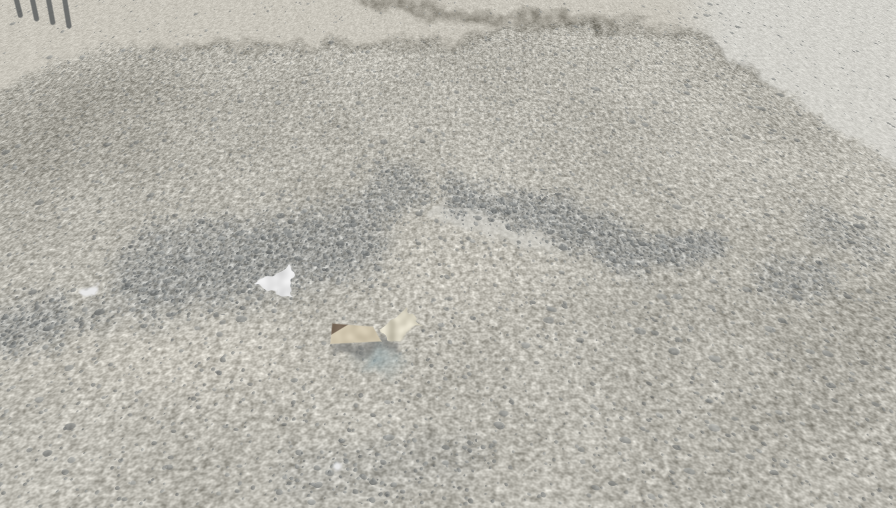
A WebGL 2 fragment shader for this texture:

```glsl
#version 300 es
precision highp float;
// Worn pale asphalt seen at a slant, with bands of loose gravel and scraps of litter.
// Gradient noise makes the grain, jittered cells the stones, soft strokes the beds.
uniform vec2 u_resolution;
out vec4 fragColor;

const vec3 ASPHALT = vec3(0.725, 0.715, 0.68);
const vec3 CONCRETE = vec3(0.83, 0.825, 0.8);
const vec3 DUST = vec3(0.79, 0.775, 0.735);
const vec3 GRAVEL = vec3(0.6, 0.605, 0.595);
const vec3 STONE_DARK = vec3(0.36, 0.37, 0.37);
const vec3 STONE_LIGHT = vec3(0.74, 0.75, 0.74);

// Outline of the worn patch, left to right
const vec2 EDGE[10] = vec2[10](
  vec2(-0.1, 0.79), vec2(0.2, 0.905), vec2(0.55, 0.91), vec2(0.92, 0.912), vec2(0.98, 0.942),
  vec2(1.2, 0.954), vec2(1.38, 0.938), vec2(1.47, 0.86), vec2(1.6, 0.78), vec2(1.9, 0.58));

// Gravel strokes: start and end, then width and strength
const vec4 STROKE[11] = vec4[11](
  vec4(0.3, 0.45, 0.68, 0.52), vec4(0.31, 0.51, 0.46, 0.53), vec4(0.67, 0.54, 0.79, 0.63),
  vec4(-0.05, 0.34, 0.1, 0.37), vec4(0.12, 0.36, 0.32, 0.42), vec4(0.91, 0.61, 1.1, 0.57),
  vec4(1.1, 0.57, 1.25, 0.5), vec4(1.25, 0.5, 1.4, 0.515), vec4(1.53, 0.455, 1.61, 0.445),
  vec4(1.61, 0.565, 1.72, 0.52), vec4(0.6, 0.06, 0.9, 0.1));
const vec2 WEIGHT[11] = vec2[11](
  vec2(0.12, 1), vec2(0.07, 0.8), vec2(0.075, 0.8), vec2(0.075, 0.9), vec2(0.05, 0.5), vec2(0.058, 1),
  vec2(0.07, 1), vec2(0.05, 1), vec2(0.06, 0.6), vec2(0.055, 0.5), vec2(0.09, 0.3));

vec2 hash2(vec2 p) {
  vec3 q = fract(p.xyx * vec3(0.1031, 0.103, 0.0973));
  q += dot(q, q.yzx + 33.33);
  return fract((q.xx + q.yz) * q.zy);
}

float corner(vec2 i, vec2 f, vec2 c) {
  float angle = 6.2832 * hash2(i + c).x;
  return dot(vec2(cos(angle), sin(angle)), f - c);
}

float noise(vec2 p) {
  vec2 i = floor(p), f = fract(p), u = f * f * (3.0 - 2.0 * f);
  return 1.4 * mix(mix(corner(i, f, vec2(0)), corner(i, f, vec2(1, 0)), u.x),
    mix(corner(i, f, vec2(0, 1)), corner(i, f, vec2(1)), u.x), u.y);
}

float segment(vec2 p, vec2 a, vec2 b) {
  vec2 v = b - a;
  return length(p - a - v * clamp(dot(p - a, v) / dot(v, v), 0.0, 1.0));
}

float soft(float d, float width) { return 1.0 - smoothstep(0.2 * width, width, d); }

float blob(vec2 p, vec2 c, vec2 r) { p = (p - c) / r; return exp(-dot(p, p)); }

float side(vec2 p, vec2 a, vec2 b) {
  vec2 v = normalize(b - a);
  return dot(p - a, vec2(v.y, -v.x));
}

// Convex quad, corners counterclockwise
float quad(vec2 p, vec2 a, vec2 b, vec2 c, vec2 d, float aa) {
  float e = max(max(side(p, a, b), side(p, b, c)), max(side(p, c, d), side(p, d, a)));
  return 1.0 - smoothstep(-aa, aa, e);
}

// One jittered stone per cell: x is coverage, y is tone
vec2 stones(vec2 g, float density, float aa) {
  vec2 id = floor(g), r = hash2(id), s = hash2(id + 57.0);
  vec2 d = fract(g) - mix(vec2(0.3), vec2(0.7), r);
  float radius = mix(0.13, 0.32, s.x * s.x);
  float shape = length(d * vec2(1, 1.25)) + 0.07 * noise(g * 3.0);
  float cover = (1.0 - smoothstep(radius - aa, radius + aa, shape)) * step(s.y, density);
  return vec2(cover, clamp(0.15 + 0.5 * r.x + 0.35 * d.y / radius, 0.0, 1.0));
}

void main() {
  vec2 p = gl_FragCoord.xy / u_resolution * vec2(1.766, 1);
  float px = 1.0 / u_resolution.y, depth = 1.6 - p.y;
  vec2 g = vec2((p.x - 0.88) / depth, -1.3 * log(depth)) + 4.0;
  vec2 rough = p + 0.018 * vec2(noise(p * 22.0), noise(p * 22.0 + 40.0)) + 0.007 * noise(p * 75.0);

  // Worn patch and the paler ground beyond it
  float edgeY = 0.0, edgeDist = 1.0;
  for (int i = 0; i < 9; i++) {
    vec2 a = EDGE[i], b = EDGE[i + 1];
    if (rough.x >= a.x && rough.x < b.x) edgeY = mix(a.y, b.y, (rough.x - a.x) / (b.x - a.x));
    edgeDist = min(edgeDist, segment(rough, a, b));
  }
  float beyond = smoothstep(-0.012, 0.015, rough.y - edgeY);
  vec3 col = ASPHALT + 0.035 * noise(p * 4.0) + 0.03 * noise(p * vec2(9, 14));
  col -= 0.075 * blob(p, vec2(0.1, 0.75), vec2(0.4, 0.13)) + 0.03 * blob(p, vec2(1.6, 0.3), vec2(0.4, 0.3));
  col = mix(col, DUST, 0.75 * blob(rough, vec2(0.38, 0.29), vec2(0.34, 0.09)));
  col = mix(col, DUST, 0.6 * blob(rough, vec2(0.9, 0.46), vec2(0.17, 0.13)));
  col = mix(col, mix(DUST, CONCRETE, smoothstep(1.3, 1.45, p.x)), 0.95 * beyond);
  float crack = 0.5 * soft(edgeDist, 0.016) * smoothstep(0.25, 0.4, p.x) * (1.0 - smoothstep(1.45, 1.58, p.x));
  crack = max(crack, soft(segment(rough, vec2(0.72, 1), vec2(0.92, 0.968)), 0.026));
  crack = max(crack, soft(segment(rough, vec2(0.92, 0.968), vec2(1.2, 0.952)), 0.026));
  col -= 0.2 * crack * (0.8 + 0.6 * noise(p * 60.0));

  // Grain with faint streaks, gravel beds, then stones in several sizes
  float grain = 0.1 * noise(g * 75.0) + 0.13 * noise(g * 145.0) + 0.08 * noise(g * 260.0);
  col += grain * mix(1.0, 0.4, beyond) + 0.015 * noise(p * vec2(70, 5));
  float bed = 0.0;
  for (int i = 0; i < 11; i++)
    bed = max(bed, WEIGHT[i].y * soft(segment(rough, STROKE[i].xy, STROKE[i].zw), WEIGHT[i].x));
  col = mix(col, GRAVEL + 1.3 * grain, 0.7 * bed);
  col = mix(col, CONCRETE, 0.6 * soft(segment(rough, vec2(0.86, 0.585), vec2(1.08, 0.515)), 0.025));
  for (float i = 0.0; i < 4.0; i++) {
    float scale = 36.0 + 19.0 * i, c = cos(0.5 * i + 0.3), s = sin(0.5 * i + 0.3);
    vec2 stone = stones(mat2(c, s, -s, c) * g * scale, mix(0.13, 0.03, beyond) + 0.7 * bed, scale * px / depth);
    col = mix(col, mix(STONE_DARK, STONE_LIGHT, stone.y), stone.x * mix(0.6, 0.8, bed));
  }

  // Litter: bluish rubble, white scrap, folded card
  float crease = 0.07 * noise(p * 55.0);
  col = mix(col, GRAVEL * 0.75, 0.6 * soft(segment(rough, vec2(0.67, 0.313), vec2(0.77, 0.318)), 0.025));
  col = mix(col, vec3(0.57, 0.65, 0.67), 0.6 * blob(rough, vec2(0.75, 0.288), vec2(0.035, 0.02)));
  float scrap = quad(rough, vec2(0.5, 0.443), vec2(0.545, 0.426), vec2(0.58, 0.424), vec2(0.57, 0.478), px);
  float card = quad(p, vec2(0.651, 0.323), vec2(0.752, 0.328), vec2(0.735, 0.357), vec2(0.655, 0.363), px);
  float flap = quad(rough, vec2(0.768, 0.328), vec2(0.83, 0.366), vec2(0.79, 0.386), vec2(0.745, 0.355), px);
  col = mix(col, vec3(0.9) + crease, scrap);
  col = mix(col, mix(vec3(0.81, 0.77, 0.68), vec3(0.46, 0.4, 0.34),
    smoothstep(-px, px, p.y - 0.34 - 0.6 * (p.x - 0.651))) + crease, card);
  col = mix(col, vec3(0.84, 0.82, 0.75) + 2.0 * crease, flap);
  col = mix(col, vec3(0.91), soft(segment(rough, vec2(0.16, 0.423), vec2(0.185, 0.428)), 0.012));
  col = mix(col, vec3(0.91), soft(length(p - vec2(0.665, 0.082)), 0.013));

  // Thin legs in the far left corner
  for (float i = 0.0; i < 4.0; i++) {
    float x = 0.03 + 0.032 * i;
    float leg = segment(p, vec2(x, 1.01), vec2(x + 0.01, 0.97 - 0.007 * i));
    col = mix(col, STONE_DARK, 0.85 * (1.0 - smoothstep(0.003, 0.003 + 2.0 * px, leg)));
  }
  fragColor = vec4(clamp(col, 0.0, 1.0), 1);
}
```
